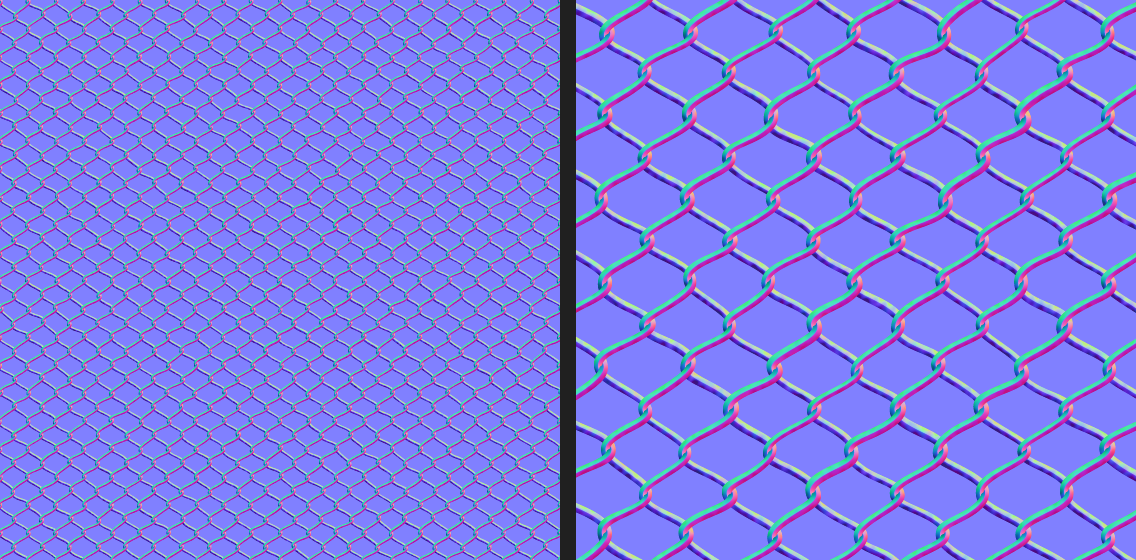
Left, the full canvas; right, a detail of the centre.
A Shadertoy shader for this texture map:

```glsl
// Tangent-space normal map of a chain-link wire fence, tiling seamlessly.

const float REPEATS       = 20.0;            // diamonds across and down
const vec2  PHASE         = vec2(0.0, 0.04); // lattice shift, in diamonds
const float WIRE_RADIUS   = 0.0515;          // in diamonds
const float SWING         = 0.285;           // sideways reach of each wire
const float HELIX_DEPTH   = 0.25;            // front-to-back reach of each wire
const float FRONT_PROFILE = 0.11;            // below 1 steepens the front flanks
const float BACK_PROFILE  = 0.27;            // same for the strands behind
const float BEND_AMOUNT   = 0.115;           // irregularity of the mesh
const float BEND_FREQ     = 19.0;            // whole number, so it wraps
const float FRONT_GRAIN   = 0.15;            // roughness of the front strands
const float BACK_GRAIN    = 0.5;             // roughness of the strands behind
const float GRAIN_FREQ    = 240.0;           // whole number, so it wraps
const int   SAMPLES       = 4;               // antialiasing grid per pixel side
const float FOOTPRINT     = 0.85;            // filter width, in pixels
const float TAU           = 6.2831853;

uint hash(uvec3 v) {
    uint h = v.x * 1597334677u ^ v.y * 3812015801u ^ v.z * 2798796415u;
    h = (h ^ (h >> 16)) * 2246822519u;
    h = (h ^ (h >> 13)) * 3266489917u;
    return h ^ (h >> 16);
}

// Dot of a lattice point's random unit gradient with the offset from it.
float gradientDot(vec2 cell, vec2 offset, float period, uint seed) {
    uvec2 wrapped = uvec2(mod(cell + 0.5, period));
    float angle = TAU * float(hash(uvec3(wrapped, seed)) >> 8) / 16777216.0;
    return dot(vec2(cos(angle), sin(angle)), offset);
}

// Gradient noise that wraps after a whole number of lattice cells.
float wrapNoise(vec2 uv, float period, uint seed) {
    vec2 p = uv * period;
    vec2 cell = floor(p);
    vec2 f = p - cell;
    vec2 w = f * f * f * (f * (f * 6.0 - 15.0) + 10.0);
    vec2 e = vec2(1.0, 0.0);
    float low  = mix(gradientDot(cell, f, period, seed),
                     gradientDot(cell + e, f - e, period, seed), w.x);
    float high = mix(gradientDot(cell + e.yx, f - e.yx, period, seed),
                     gradientDot(cell + e.xx, f - e.xx, period, seed), w.x);
    return mix(low, high, w.y);
}

// Surface normal of the frontmost wire, or of the flat ground.
vec3 fenceNormal(vec2 uv) {
    vec2 bend = vec2(wrapNoise(uv, BEND_FREQ, 1u), wrapNoise(uv, BEND_FREQ, 2u));
    vec2 p = uv * REPEATS + PHASE + BEND_AMOUNT * bend;
    vec2 tilt = vec2(0.0);
    float front = -1.0;
    float grain = 0.0;

    // Each wire is an upright helix; alternate wires are half a turn apart.
    for (int i = -1; i <= 1; i++) {
        float column = floor(p.x * 2.0) + float(i);
        float turn = TAU * (p.y + 0.5 * mod(column, 2.0));
        float axis = 0.5 * column + 0.25;
        float slope = SWING * TAU * sin(turn);
        vec2 across = normalize(vec2(1.0, -slope));
        float d = (p.x - axis + SWING * cos(turn)) * across.x / WIRE_RADIUS;
        float height = HELIX_DEPTH * sin(turn)
                     + WIRE_RADIUS * sqrt(max(1.0 - d * d, 0.0));
        if (abs(d) < 1.0 && height > front) {
            float nearness = smoothstep(-0.7, 0.3, sin(turn));
            float profile = mix(BACK_PROFILE, FRONT_PROFILE, nearness);
            front = height;
            grain = mix(BACK_GRAIN, FRONT_GRAIN, nearness);
            tilt = across * sign(d) * pow(abs(d), profile);
        }
    }

    // Fine grain on the metal only.
    tilt += grain * vec2(wrapNoise(uv, GRAIN_FREQ, 3u),
                         wrapNoise(uv, GRAIN_FREQ, 4u));
    tilt /= max(1.0, length(tilt));
    return vec3(tilt, sqrt(max(1.0 - dot(tilt, tilt), 0.0)));
}

void mainImage(out vec4 fragColor, in vec2 fragCoord) {
    // Average a grid of samples to smooth the thin wires.
    vec3 sum = vec3(0.0);
    for (int y = 0; y < SAMPLES; y++) {
        for (int x = 0; x < SAMPLES; x++) {
            vec2 jitter = (vec2(x, y) + 0.5) / float(SAMPLES) - 0.5;
            sum += fenceNormal((fragCoord + FOOTPRINT * jitter) / iResolution.xy);
        }
    }
    vec3 normal = sum / float(SAMPLES * SAMPLES);
    fragColor = vec4(0.5 + 0.5 * normal, 1.0);
}
```
